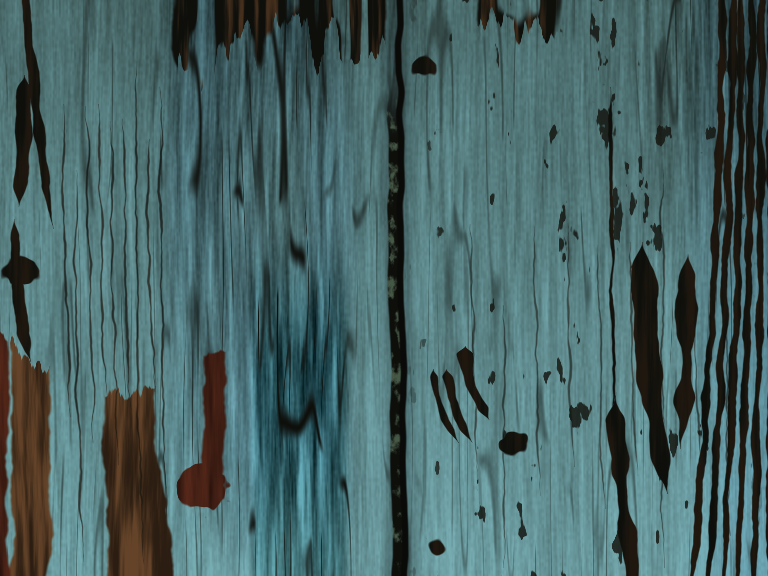
A Shadertoy shader for this texture:

```glsl
const vec3 PAINT_DARK = vec3(.19, .27, .26);
const vec3 PAINT_PALE = vec3(.44, .64, .66);
const vec3 WOOD = vec3(.34, .23, .14);
const vec3 RUST = vec3(.30, .14, .09);
const vec3 PITCH = vec3(.055, .06, .045);

float hash(vec2 p) {
    vec3 q = fract(p.xyx * .1031);
    q += dot(q, q.yzx + 33.33);
    return fract((q.x + q.y) * q.z);
}

float noise(vec2 p) {
    vec2 i = floor(p), f = fract(p), e = vec2(0, 1);
    f = f * f * (3. - 2. * f);
    return mix(mix(hash(i), hash(i + e.yx), f.x),
               mix(hash(i + e), hash(i + 1.), f.x), f.y);
}

float fbm(vec2 p) {
    float sum = 0., amp = .533;
    for (int i = 0; i < 4; i++) {
        sum += amp * noise(p);
        p = p * 2.03 + 17.3;
        amp *= .5;
    }
    return sum;
}

// Soft band that is 1 between a and b
float band(float x, float a, float b, float soft) {
    return smoothstep(a - soft, a + soft, x) * (1. - smoothstep(b - soft, b + soft, x));
}

// Long vertical wood fibres
float fibre(vec2 p) {
    p.x += .012 * noise(p * vec2(5, 3));
    return fbm(p * vec2(85, 6));
}

// Thin broken lines along the grain
float hairlines(vec2 p, float count, float width) {
    p.x += .015 * noise(p * vec2(6, 4));
    float ridge = abs(noise(p * vec2(count, 2.5)) - .5);
    float broken = smoothstep(.42, .62, noise(p * vec2(count * .6, 7) + 31.));
    return (1. - smoothstep(0., width, ridge)) * broken;
}

// Tapered crack bending from top to foot
float crack(vec2 p, vec2 top, vec2 foot, float width) {
    float t = (top.y - p.y) / (top.y - foot.y);
    float centre = mix(top.x, foot.x, t * t);
    centre += .014 * (fbm(vec2(top.x * 91., p.y * 16.)) - .5);
    float taper = smoothstep(0., .12, t) * (1. - smoothstep(.8, 1., t));
    float w = width * taper * (.45 + 1.1 * noise(vec2(p.y * 26., top.x * 57.)));
    float d = abs(p.x - centre) - w;
    return (1. - smoothstep(-.0015, .0015, d)) * step(.001, taper);
}

// Flaked area with frayed ends
float flake(vec2 p, vec2 lo, vec2 hi, float fray) {
    vec2 q = p;
    q.x += .03 * (fbm(vec2(p.y * 14., lo.x * 50.)) - .5);
    q.y += fray * (fbm(vec2(p.x * 42., lo.x * 70. + p.y * 5.)) - .5);
    vec2 d = abs(q - .5 * (lo + hi)) - .5 * (hi - lo);
    return 1. - smoothstep(-.003, .003, max(d.x, d.y));
}

float blob(vec2 p, vec2 centre, float radius) {
    float d = length(p - centre) - radius * (.7 + .6 * noise(p * 70.));
    return 1. - smoothstep(-.002, .002, d);
}

vec3 paint(vec2 p, float grain) {
    float worn = band(p.x, .30, .605, .05) * smoothstep(-.1, .25, p.y);
    float stripe = band(p.x, .44, .602, .012) * (1. - smoothstep(.35, .62, p.y));
    float soot = smoothstep(1.08, 1.25, p.x) * smoothstep(.4, .8, p.y);
    float shade = .93 - .56 * p.y + .3 * (fbm(p * vec2(5, 3)) - .5);
    shade -= .24 * worn + .22 * stripe + .25 * soot;
    shade += (.35 + .75 * (worn + stripe + soot)) * (grain - .5);
    shade += .55 * (grain - fibre(p + vec2(.003, .002)));
    shade += .14 * (noise(p * vec2(260, 150)) - .5);
    vec3 col = mix(PAINT_DARK, PAINT_PALE, clamp(shade, -.35, 1.1));
    float blue = worn * noise(p * vec2(14, 3)) + smoothstep(1.15, 1.3, p.x);
    col += vec3(-.02, 0, .035) * blue - vec3(.06, .01, 0) * stripe;
    float lines = max(hairlines(p, 38., .06), .7 * hairlines(p + 9., 75., .09));
    return mix(col, PITCH, min(.4 + .5 * (worn + stripe + soot), 1.) * lines);
}

float cracks(vec2 p) {
    float m = 0.;
    for (int i = 0; i < 9; i++) {
        float k = float(i), r = hash(vec2(k, 7)), s = hash(vec2(k, 19));
        vec2 a = vec2(.11 + .021 * k, 1.05 - .4 * r), b = vec2(.82 + .055 * k, .9 - .5 * r);
        m = max(m, .75 * crack(p, a, vec2(a.x + .012, .5 * s), .0016));
        m = max(m, .6 * crack(p, b, vec2(b.x + .02 * s, .3 * s), .0015));
    }
    for (int i = 0; i < 6; i++) {
        float k = float(i);
        m = max(m, crack(p, vec2(1.255 + .017 * k, 1.1), vec2(1.19 + .029 * k, -.12), .006));
    }
    for (int i = 0; i < 3; i++) {
        float k = float(i);
        vec2 top = vec2(.752 + .026 * k, .36 + .02 * k * (k - 1.));
        m = max(m, crack(p, top, top + vec2(.045, -.13), .005 + .003 * k));
    }
    m = max(m, crack(p, vec2(.045, 1.1), vec2(.095, .6), .008));
    m = max(m, crack(p, vec2(.04, .87), vec2(.035, .64), .011));
    m = max(m, crack(p, vec2(.025, .62), vec2(.05, .37), .009));
    m = max(m, crack(p, vec2(1.06, .85), vec2(1.07, .25), .003));
    m = max(m, crack(p, vec2(1.07, .32), vec2(1.125, -.1), .011));
    m = max(m, crack(p, vec2(1.115, .58), vec2(1.16, .14), .021));
    return max(m, crack(p, vec2(1.195, .56), vec2(1.18, .22), .015));
}

void mainImage(out vec4 fragColor, in vec2 fragCoord) {
    vec2 p = fragCoord / iResolution.y;
    float grain = fibre(p), streak = smoothstep(.3, .75, grain);
    vec3 col = paint(p, grain);
    // Bare wood, rust and charred fringe
    float bare = max(flake(p, vec2(.185, -.3), vec2(.3 - .1 * p.y, .32), .14),
                     flake(p, vec2(.022, -.3), vec2(.088, .37), .16));
    col = mix(col, WOOD * mix(.5, 1.15, streak), bare);
    float rust = max(flake(p, vec2(.355, .15), vec2(.392, .4), .09), blob(p, vec2(.35, .155), .042));
    rust = max(rust, flake(p, vec2(-.1, -.3), vec2(.014, .41), .1));
    col = mix(col, RUST * (.4 + .9 * grain), rust);
    float fringe = max(flake(p, vec2(.305, .92), vec2(.675, 1.4), .24),
                       flake(p, vec2(.83, .965), vec2(.975, 1.4), .2));
    fringe *= smoothstep(.25, .4, noise(p * vec2(60, 12) + 4.));
    col = mix(col, mix(PITCH, WOOD * .8, smoothstep(.45, .8, grain)), fringe);
    // Chips, cracks and nail holes
    float chips = smoothstep(.73, .77, fbm(p * vec2(42, 17)));
    col = mix(col, PITCH * 1.5, .85 * chips * band(p.x, .73, 1.3, .05));
    float holes = max(blob(p, vec2(.035, .53), .028), blob(p, vec2(.891, .229), .023));
    holes = max(holes, max(blob(p, vec2(.76, .05), .014), blob(p, vec2(.735, .885), .02)));
    col = mix(col, mix(PITCH, WOOD * .5, .6 * streak), max(cracks(p), holes));
    // Mossy gap between the boards
    float x = p.x - .696 + .01 * p.y + .006 * (noise(vec2(p.y * 25., 3)) - .5);
    col *= .7 + .3 * smoothstep(0., .045, abs(x));
    float moss = smoothstep(.5, .75, fbm(p * vec2(75, 55)));
    float filled = band(x, -.015, .004, .002) * (1. - smoothstep(.75, .9, p.y));
    col = mix(col, mix(PITCH, vec3(.27, .34, .27), moss), filled);
    col = mix(col, PITCH * .7, band(x, .001, .012, .002));
    fragColor = vec4(clamp(col, 0., 1.), 1);
}
```
